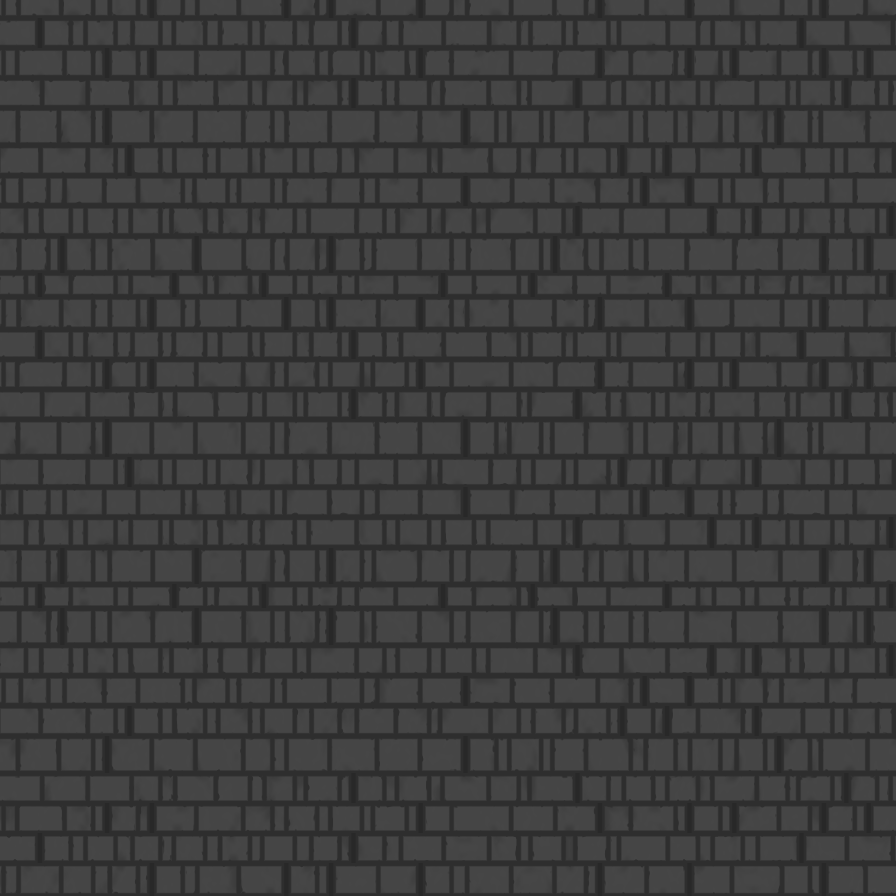
This texture is drawn by a Shadertoy shader. Its source:

```glsl
// Dark brick wall: mirrored courses of randomly split bricks with deep, worn joints.

const float COLUMNS = 20.0;
const int COURSES = 29;
const int COURSE_KINDS = 10;
const float HEIGHTS[10] = float[10](.0365, .0333, .0335, .0335, .0417,
                                    .0339, .0335, .0339, .0412, .0267);
const vec3 BRICK = vec3(.272);
const vec3 MORTAR = vec3(.182);
const vec3 CREVICE = vec3(.155);

float hash(vec2 p, float seed) {
    vec3 q = fract(vec3(p.xyx + seed * 7.31) * vec3(.1031, .1030, .0973));
    q += dot(q, q.yzx + 33.33);
    return fract((q.x + q.y) * q.z);
}

vec2 gradient(vec2 cell) {
    float a = 6.2831853 * hash(cell, 5.0);
    return vec2(cos(a), sin(a));
}

float gradientNoise(vec2 p) {
    vec2 i = floor(p), f = fract(p);
    vec2 u = f * f * f * (f * (f * 6.0 - 15.0) + 10.0);
    vec2 e = vec2(1, 0);
    float low = mix(dot(gradient(i), f), dot(gradient(i + e.xy), f - e.xy), u.x);
    float high = mix(dot(gradient(i + e.yx), f - e.yx),
                     dot(gradient(i + e.xx), f - e.xx), u.x);
    return mix(low, high, u.y);
}

// The ten kinds of course climb, descend, then descend again.
int courseKind(int course) {
    return course < COURSE_KINDS ? course : (COURSES - 1 - course) % COURSE_KINDS;
}

// Returns the kind of course at height y and the distance to its bed joint.
vec2 findCourse(float y) {
    float base = 0.0;
    for (int i = 0; i < COURSES; i++) {
        int kind = courseKind(i);
        float top = base + HEIGHTS[kind];
        if (y < top || i == COURSES - 1) {
            return vec2(float(kind), min(y - base, top - y));
        }
        base = top;
    }
    return vec2(0);
}

// Signed distances to the upright joints (x) and to the deep crevices (y).
vec2 uprightJoints(float x, float kind) {
    float start = .0195 + .5 / COLUMNS * mod(kind, 2.0);
    float column = floor((x - start) * COLUMNS);
    vec2 nearest = vec2(1);
    for (float j = 0.0; j < 2.0; j++) {
        vec2 id = vec2(mod(column + j, COLUMNS), kind);
        float offset = x - start - (column + j) / COLUMNS;
        bool split = hash(id, 1.0) < .6;
        bool deep = hash(id, 2.0) < .25;
        bool joined = split && !deep && hash(id, 3.0) < .17;
        float shift = deep ? 0.0 : .0075 * (hash(id, 4.0) - .5);
        if (!joined) {
            float d = abs(offset - shift);
            nearest.x = min(nearest.x, d - (deep ? .0055 : .0027));
            if (deep) nearest.y = min(nearest.y, d - .0024);
        }
        if (split) nearest.x = min(nearest.x, abs(offset + .0155) - .0026);
    }
    return nearest;
}

void mainImage(out vec4 fragColor, in vec2 fragCoord) {
    vec2 uv = fragCoord / iResolution.xy;
    float soft = max(.0011, .7 / iResolution.y);

    vec2 course = findCourse(uv.y);
    vec2 upright = uprightJoints(uv.x, course.x);
    float edge = min(upright.x, course.y - .0033);

    // Chips and smudges concentrate near the joints.
    float grain = gradientNoise(uv * vec2(150, 95));
    float stain = gradientNoise(uv * vec2(48, 27) + 17.0);
    edge -= .0016 * smoothstep(.25, .55, grain);
    float smudge = smoothstep(.12, .5, stain) * (1.0 - smoothstep(.0, .011, edge));

    vec3 face = BRICK * (1.0 + .012 * stain + .01 * grain - .14 * smudge);
    vec3 joint = mix(CREVICE, MORTAR, smoothstep(-soft, soft, upright.y));
    vec3 color = mix(joint, face, smoothstep(-soft, soft, edge));
    fragColor = vec4(color, 1.0);
}
```
